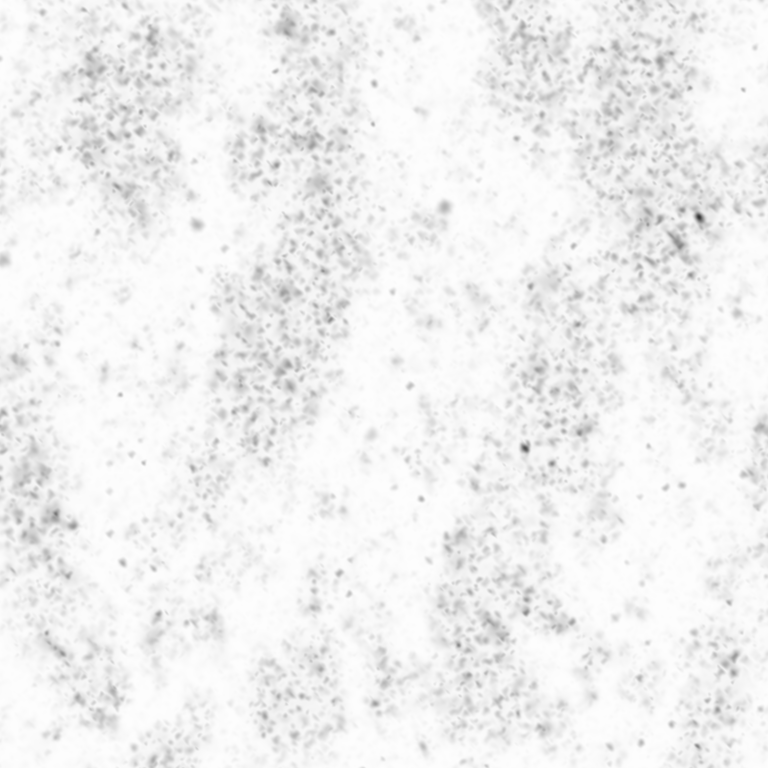
Give the GLSL for this texture, as a three.js fragment shader.

```glsl
// Pale weathered paper with soft grey grain, vertical smudges and a few dark specks.
varying vec2 vUv;

const vec3 PAPER = vec3(0.995);
const vec3 INK = vec3(0.04);

// Three random values per cell
vec3 hash3(vec2 cell, float seed) {
  vec3 q = vec3(dot(cell, vec2(127.1, 311.7)),
                dot(cell, vec2(269.5, 183.3)),
                dot(cell, vec2(419.2, 371.9)));
  return fract(sin(q + seed * 17.3) * 43758.545);
}

// Cellular layer of soft round blots; a high rarity leaves only a few strong ones
float blots(vec2 p, float minRadius, float maxRadius, float rarity, float seed) {
  vec2 cell = floor(p);
  float sum = 0.0;
  for (int y = -1; y <= 1; y++) {
    for (int x = -1; x <= 1; x++) {
      vec2 id = cell + vec2(float(x), float(y));
      vec3 rnd = hash3(id, seed);
      vec2 offset = p - id - rnd.xy;
      float radius = mix(minRadius, maxRadius, fract(rnd.x * 7.0 + rnd.y * 5.0));
      float falloff = max(0.0, 1.0 - dot(offset, offset) / (radius * radius));
      sum += pow(rnd.z, rarity) * falloff * falloff * falloff;
    }
  }
  return sum;
}

// Layered sines that bend the coordinates to break up round outlines
vec2 warp(vec2 p, float frequency, float amount) {
  vec2 bend = sin(p.yx * frequency + vec2(0.7, 2.9));
  bend += 0.6 * sin(p.yx * frequency * 2.3 + p * frequency * 1.1 + vec2(4.1, 1.3));
  return p + amount * bend;
}

// Uneven coverage: tall smudges broken into smaller patches
float smudges(vec2 p) {
  vec2 bent = warp(p, 31.0, 0.009);
  float cover = 0.55 * blots(bent * vec2(7.0, 3.2), 0.7, 1.0, 1.0, 1.0);
  cover += 0.30 * blots(bent * vec2(15.0, 9.0), 0.6, 1.0, 1.0, 2.0);
  cover += 0.25 * blots(bent * vec2(34.0, 27.0), 0.6, 1.0, 1.0, 3.0);
  return smoothstep(0.08, 0.62, cover);
}

// Fine grain with occasional larger clumps
float grain(vec2 p) {
  vec2 bent = warp(p, 190.0, 0.0012);
  float tone = 0.03;
  tone += 0.26 * blots(bent * 80.0, 0.5, 1.0, 2.0, 4.0);
  tone += 0.18 * blots(bent * 118.0, 0.5, 1.0, 2.0, 5.0);
  tone += 0.22 * blots(bent * 36.0, 0.5, 1.0, 5.0, 6.0);
  return tone;
}

// Scattered pinpoints and rare dark spots
float specks(vec2 p, float cover) {
  vec2 bent = warp(p, 210.0, 0.001);
  float dots = 0.32 * blots(bent * 44.0, 0.25, 0.42, 12.0, 7.0);
  float spots = 0.65 * blots(bent * 14.0, 0.12, 0.26, 30.0, 8.0);
  return dots + spots * mix(0.5, 1.0, cover);
}

void main() {
  float cover = smudges(vUv);
  float tone = mix(0.07, 1.0, cover) * grain(vUv) + specks(vUv, cover);
  gl_FragColor = vec4(mix(PAPER, INK, clamp(tone, 0.0, 0.85)), 1.0);
}
```
